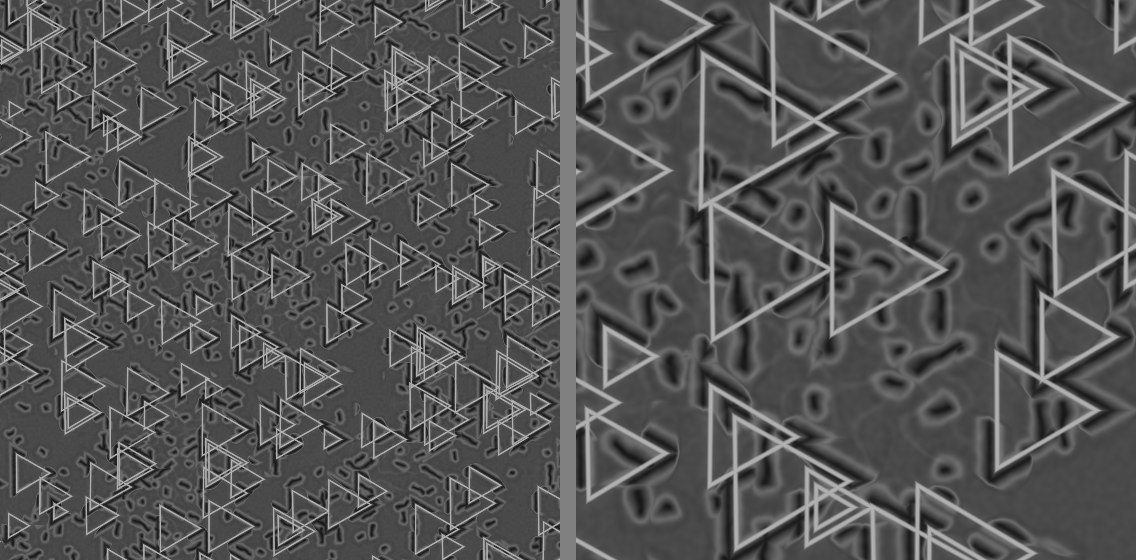
Left, the full canvas; right, a detail of the centre.
Reproduce this pattern procedurally as a three.js fragment shader.

```glsl
varying vec2 vUv;

const float BASE_GRAY = 0.288;
const float LINE_GRAY = 0.69;
const float TRIANGLE_CELLS = 9.0;     // per layer, across the canvas
const float TRIANGLE_SHARE = 0.95;
const vec2 SIDE_RANGE = vec2(0.024, 0.092);
const float LARGE_SIDE = 0.15;
const float LARGE_SHARE = 0.02;
const float NESTED_SHARE = 0.12;
const float NESTED_INSET = 0.0055;
const float LINE_INNER = 0.0004;
const float LINE_OUTER = 0.0022;
const float FRINGE_OFFSET = 0.0045;
const float PIT_CELLS = 34.0;
const float PIT_SHARE = 0.52;
const float CLUSTER_SCALE = 5.0;
const float CLUSTER_GAIN = 1.1;
const vec2 PIT_HALF_LENGTH = vec2(0.0005, 0.017);
const float PIT_WIDTH = 0.0027;
const float PIT_DEPTH = 0.19;
const float HALO_RADIUS = 0.0067;
const float HALO_HEIGHT = 0.115;
const float WISP_HEIGHT = 0.035;
const float GRAIN = 0.022;
const float PI = 3.14159;

vec2 hash2(vec2 p) {
  vec3 q = fract(p.xyx * vec3(0.1031, 0.1030, 0.0973));
  q += dot(q, q.yzx + 33.33);
  return fract((q.xx + q.yz) * q.zy);
}

float gradientAt(vec2 corner, vec2 offset) {
  float angle = 2.0 * PI * hash2(corner + 91.0).x;
  return dot(vec2(cos(angle), sin(angle)), offset);
}

float gradientNoise(vec2 p) {
  vec2 i = floor(p), f = fract(p), e = vec2(1.0, 0.0);
  vec2 u = f * f * f * (f * (f * 6.0 - 15.0) + 10.0);
  return mix(mix(gradientAt(i, f), gradientAt(i + e, f - e), u.x),
             mix(gradientAt(i + e.yx, f - e.yx), gradientAt(i + 1.0, f - 1.0), u.x), u.y);
}

vec2 rotate(vec2 p, float a) {
  float c = cos(a), s = sin(a);
  return vec2(c * p.x + s * p.y, c * p.y - s * p.x);
}

float bump(float x, float width) {
  return exp(-x * x / (width * width));
}

// Equilateral triangle pointing right, sharp corners at every offset
float triangleDistance(vec2 p, float side) {
  return max(-p.x, 0.5 * p.x + 0.866 * abs(p.y)) - 0.2887 * side;
}

// x: distance to the nearest outline, y: distance to the nearest outer fringe
vec2 triangleField(vec2 p, float layer) {
  vec2 field = vec2(1.0);
  vec2 grid = p * TRIANGLE_CELLS + 0.47 * layer;
  for (int y = -1; y <= 1; y++) {
    for (int x = -1; x <= 1; x++) {
      vec2 cell = floor(grid) + vec2(float(x), float(y));
      vec2 id = cell + 20.0 + 137.0 * layer;
      vec2 place = hash2(id), kind = hash2(id + 57.0), extra = hash2(id + 211.0);
      if (kind.x > TRIANGLE_SHARE) continue;
      float side = mix(SIDE_RANGE.x, SIDE_RANGE.y, sqrt(kind.y));
      if (extra.x < LARGE_SHARE) side = LARGE_SIDE;
      vec2 q = rotate((grid - cell - place) / TRIANGLE_CELLS, 0.04 * (extra.y - 0.5));
      float d = triangleDistance(q, side);
      float outline = abs(d);
      if (extra.x > 1.0 - NESTED_SHARE) outline = min(outline, abs(d + NESTED_INSET));
      field = min(field, vec2(outline, abs(d - FRINGE_OFFSET)));
    }
  }
  return field;
}

// Short grooves along the three triangle directions, gathered in clusters
float pitDistance(vec2 p) {
  float nearest = 1.0;
  vec2 grid = p * PIT_CELLS;
  for (int y = -1; y <= 1; y++) {
    for (int x = -1; x <= 1; x++) {
      vec2 cell = floor(grid) + vec2(float(x), float(y));
      vec2 place = 0.1 + 0.8 * hash2(cell + 400.0), kind = hash2(cell + 733.0);
      float density = PIT_SHARE + CLUSTER_GAIN * gradientNoise(cell / PIT_CELLS * CLUSTER_SCALE + 7.0);
      if (kind.x > density) continue;
      float angle = PI / 6.0 + floor(kind.y * 3.0) * PI / 3.0;
      float size = hash2(cell + 911.0).x;
      float halfLength = mix(PIT_HALF_LENGTH.x, PIT_HALF_LENGTH.y, size * size);
      vec2 q = rotate((grid - cell - place) / PIT_CELLS, angle);
      nearest = min(nearest, length(vec2(max(abs(q.x) - halfLength, 0.0), q.y)));
    }
  }
  return nearest;
}

void main() {
  vec2 p = vUv;
  vec2 warp = vec2(gradientNoise(p * 70.0), gradientNoise(p * 70.0 + 31.0));
  vec2 triangles = min(triangleField(p, 0.0), triangleField(p, 1.0));

  // Grooves and broken fringes share one rippled relief
  float gap = smoothstep(-0.08, 0.22, gradientNoise(p * 24.0 + 13.0));
  float groove = min(pitDistance(p + 0.0045 * warp), triangles.y + 0.03 * gap + 0.0015 * abs(warp.x));
  float gray = BASE_GRAY - PIT_DEPTH * bump(groove, PIT_WIDTH);
  gray += HALO_HEIGHT * bump(groove - HALO_RADIUS, 0.0022);
  gray -= 0.02 * bump(groove - 2.0 * HALO_RADIUS, 0.003);

  // Faint wisps and fine grain
  float cluster = smoothstep(-0.2, 0.3, gradientNoise(p * CLUSTER_SCALE + 7.0));
  gray += WISP_HEIGHT * cluster * smoothstep(0.12, 0.0, abs(gradientNoise(p * 32.0 + 5.0)));
  gray += GRAIN * gradientNoise(p * 190.0);

  // Bright outlines with a soft glow
  gray += 0.04 * bump(triangles.x, 0.004);
  gray = mix(gray, LINE_GRAY, smoothstep(LINE_OUTER, LINE_INNER, triangles.x));
  gl_FragColor = vec4(vec3(gray), 1.0);
}
```
